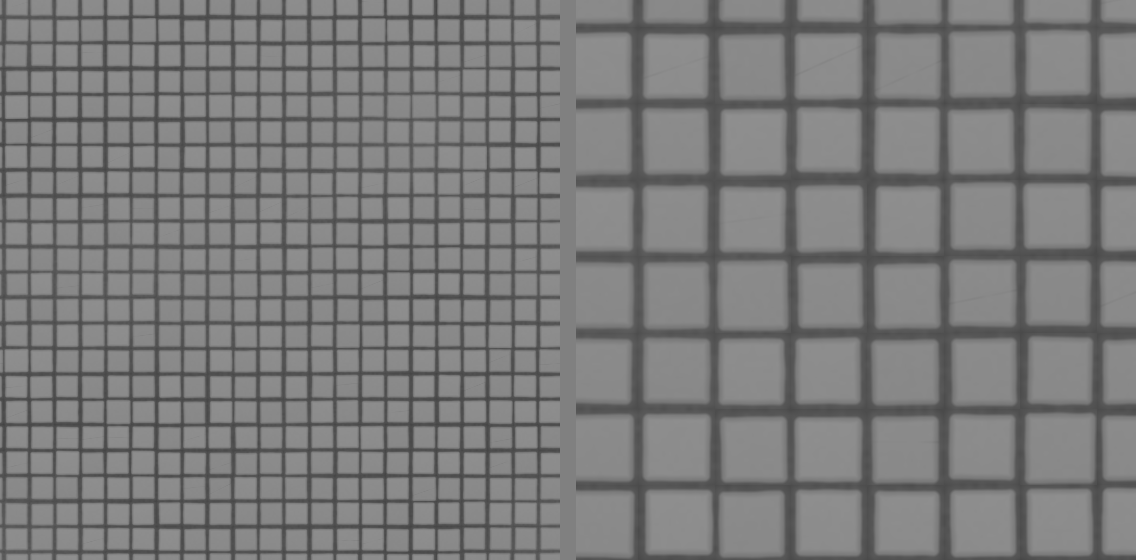
Left: the whole. Right: its middle third, enlarged.
Write a Shadertoy shader that draws this texture.

```glsl
const float TILES = 22.0;

float hash(vec2 p) {
    vec3 q = fract(vec3(p.xyx) * 0.1031);
    q += dot(q, q.yzx + 33.33);
    return fract((q.x + q.y) * q.z);
}

// Value noise that repeats after the given period
float noise(vec2 p, float period) {
    vec2 i = floor(p), f = fract(p);
    f = f * f * (3.0 - 2.0 * f);
    vec2 a = mod(i, period), b = mod(i + 1.0, period);
    return mix(mix(hash(a), hash(vec2(b.x, a.y)), f.x),
               mix(hash(vec2(a.x, b.y)), hash(b), f.x), f.y);
}

float roundedBox(vec2 p, vec2 halfSize, float radius) {
    vec2 q = abs(p) - halfSize + radius;
    return length(max(q, 0.0)) + min(max(q.x, q.y), 0.0) - radius;
}

void mainImage(out vec4 fragColor, in vec2 fragCoord) {
    vec2 grid = fragCoord / iResolution.xy * TILES - vec2(0.15, 0.31);
    vec2 id = mod(floor(grid), TILES);
    vec2 p = fract(grid) - 0.5;

    // Hand-laid placement: each tile drifts, and runs of a row or column drift together
    vec2 jitter = vec2(hash(id + 3.1), hash(id + 17.7)) - 0.5;
    vec2 run = vec2(hash(vec2(id.x, floor(id.y / 5.0) + 40.0)),
                    hash(vec2(floor(id.x / 6.0) + 70.0, id.y))) - 0.5;
    p -= jitter * 0.035 + run * 0.04;
    p += p.yx * vec2(1.0, -1.0) * (hash(id + 29.3) - 0.5) * 0.035;

    // Slightly uneven tile outline, with a few oversized tiles
    vec2 halfSize = 0.432 + 0.02 * (vec2(hash(id + 51.0), hash(id + 63.0)) - 0.5);
    halfSize += 0.03 * step(0.94, hash(id + 81.0));
    float d = roundedBox(p, halfSize, 0.075);
    d += 0.016 * (noise(grid * 4.0, TILES * 4.0) - 0.5);

    // Grout darkens in broad patches and where the joint is wide
    float patches = noise(grid * 4.0 / TILES + 9.0, 4.0);
    float grain = noise(grid * 12.0, TILES * 12.0) - 0.5;
    float grout = 0.385 - 0.06 * patches - 0.45 * clamp(d, 0.0, 0.12) + 0.025 * grain;

    // Tile face with a soft darker rim
    float face = mix(0.475, 0.545, smoothstep(0.0, 0.10, -d));
    face += 0.018 * (hash(id + 95.0) - 0.5) + 0.012 * p.y + 0.006 * grain;

    // Faint slanted scratches on worn tiles
    float worn = step(0.9, hash(id + 111.0));
    float slant = p.y - p.x * (0.6 * hash(id + 123.0) - 0.1) + 0.25 * jitter.x;
    float scratch = smoothstep(0.03, 0.0, abs(slant)) * noise(grid * 5.0, TILES * 5.0);
    face -= 0.035 * worn * scratch;

    float soft = max(0.025, 0.8 * TILES / iResolution.y);
    float shade = mix(face, grout, smoothstep(-soft, soft, d));
    fragColor = vec4(vec3(shade), 1.0);
}
```
